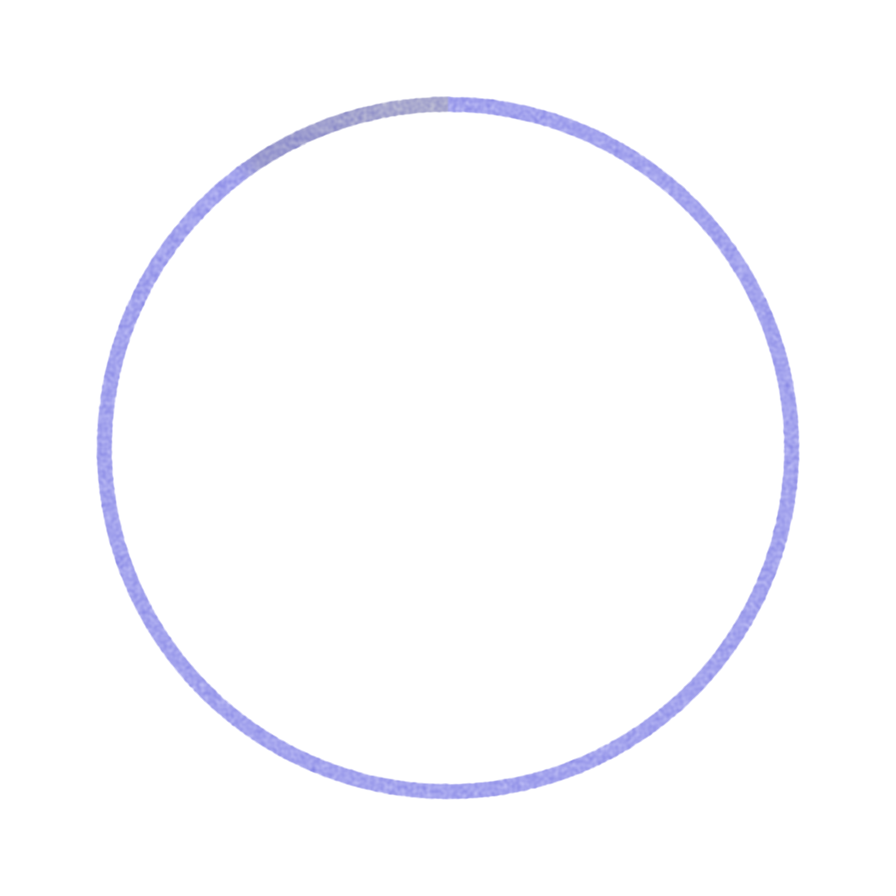
Write a three.js fragment shader that draws this background.

```glsl
varying vec2 vUv;

vec2 hashGradient(vec2 cell) {
  vec2 q = vec2(dot(cell, vec2(127.1, 311.7)), dot(cell, vec2(269.5, 183.3)));
  return 2.0 * fract(sin(q) * 43758.55) - 1.0;
}

float gradientNoise(vec2 p) {
  vec2 i = floor(p);
  vec2 f = fract(p);
  vec2 u = f * f * (3.0 - 2.0 * f);
  vec2 e = vec2(0.0, 1.0);
  float low = mix(dot(hashGradient(i), f),
                  dot(hashGradient(i + e.yx), f - e.yx), u.x);
  float high = mix(dot(hashGradient(i + e.xy), f - e.xy),
                   dot(hashGradient(i + e.yy), f - e.yy), u.x);
  return mix(low, high, u.y);
}

void main() {
  vec2 p = vUv - 0.5;

  // Fine grain over broader patches of pigment
  float grain = gradientNoise(vUv * 210.0) + 0.5 * gradientNoise(vUv * 95.0 + 17.0);

  // Thin ring with a slightly rough edge
  float ringDistance = abs(length(p) - 0.3835) - 0.0083 + 0.0008 * grain;
  float ring = 1.0 - smoothstep(-0.0014, 0.0014, ringDistance);

  // Grey arc, counterclockwise from the top
  float angle = atan(-p.x, p.y);
  float greyArc = smoothstep(-0.004, 0.004, angle) * (1.0 - smoothstep(0.57, 0.67, angle));
  vec3 violet = vec3(0.64, 0.64, 0.93);
  vec3 grey = mix(vec3(0.67, 0.67, 0.81), vec3(0.60, 0.60, 0.81), smoothstep(0.0, 0.6, angle));
  vec3 pigment = mix(violet, grey, greyArc);
  pigment += grain * vec3(0.13, 0.13, 0.04);

  gl_FragColor = vec4(mix(vec3(1.0), pigment, ring), 1.0);
}
```
